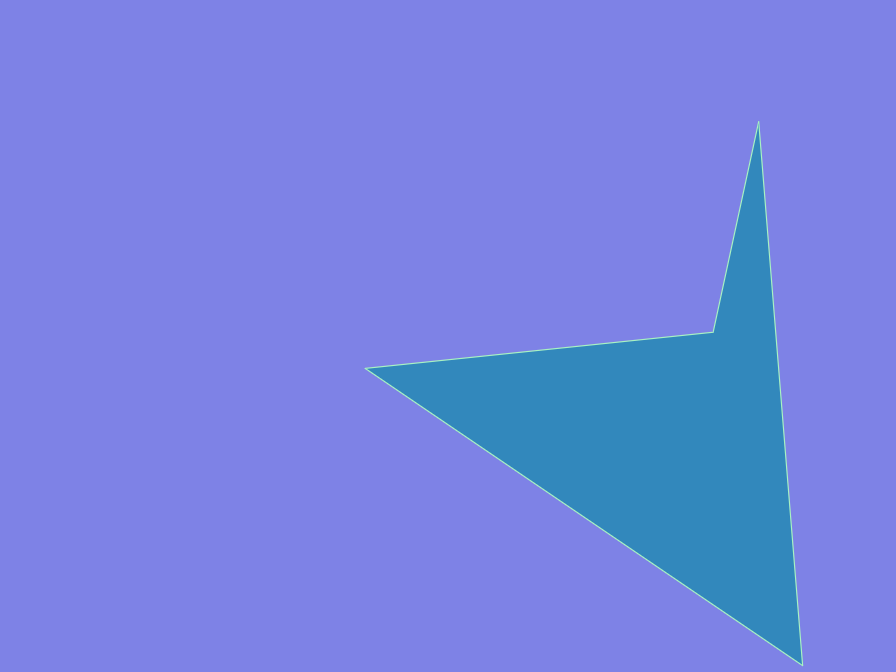
Reproduce this background procedurally as a Shadertoy shader.

```glsl
#define BACKGROUND vec3(0.494, 0.510, 0.902)
#define FILL vec3(0.196, 0.533, 0.737)
#define OUTLINE vec3(0.66, 0.95, 0.76)
#define LINE_WIDTH 0.00174
#define TIP_TOP vec2(1.1290, 0.8190)
#define NOTCH vec2(1.0612, 0.5056)
#define TIP_LEFT vec2(0.5434, 0.4518)
#define TIP_BOTTOM vec2(1.1944, 0.0095)

// Signed distance to the dart, negative inside
float dartDistance(vec2 p) {
    vec2 corners[4] = vec2[4](TIP_TOP, NOTCH, TIP_LEFT, TIP_BOTTOM);
    float nearestSq = 1e9;
    float side = 1.0;
    for (int i = 0; i < 4; i++) {
        vec2 a = corners[i];
        vec2 b = corners[(i + 1) % 4];
        vec2 edge = b - a;
        vec2 toPoint = p - a;
        vec2 offset = toPoint - edge * clamp(dot(toPoint, edge) / dot(edge, edge), 0.0, 1.0);
        nearestSq = min(nearestSq, dot(offset, offset));

        // Flip the side at each edge crossed by a horizontal ray
        if ((a.y > p.y) != (b.y > p.y) &&
            toPoint.x < edge.x * toPoint.y / edge.y) side = -side;
    }
    return side * sqrt(nearestSq);
}

void mainImage(out vec4 fragColor, in vec2 fragCoord) {
    float pixel = 1.0 / iResolution.y;
    float dist = dartDistance(fragCoord * pixel);

    // Solid interior with a smooth edge
    float inside = clamp(0.5 - dist / pixel, 0.0, 1.0);
    vec3 color = mix(BACKGROUND, FILL, inside);

    // Hairline, fainter when thinner than a pixel
    float strength = min(1.0, LINE_WIDTH / pixel);
    float line = clamp((0.5 * LINE_WIDTH - abs(dist)) / pixel + 0.5, 0.0, strength);
    color = mix(color, OUTLINE, line);

    fragColor = vec4(color, 1.0);
}
```
